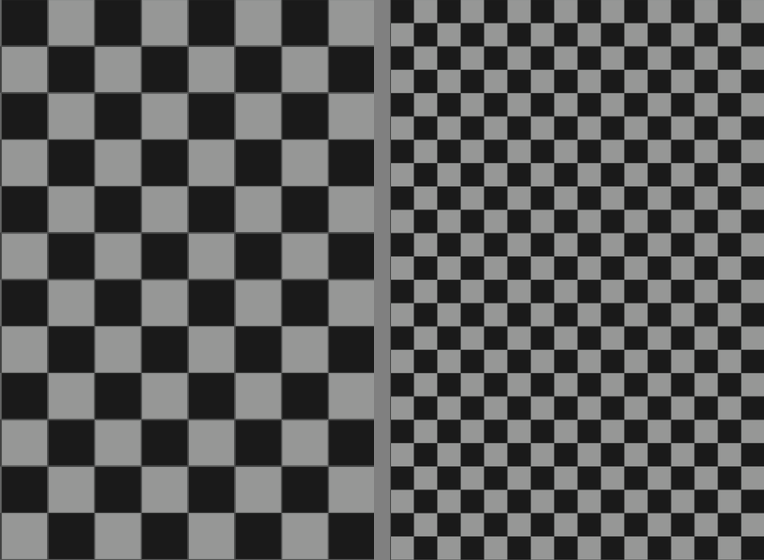
Left: one tile. Right: repeated 2 by 2.
Reproduce this pattern procedurally as a WebGL 2 fragment shader.

```glsl
#version 300 es
precision highp float;
// Two-tone checkerboard with thin grey joints of alternating strength, seamless.

#define GRID vec2(8.0, 12.0)         // cells across and down (multiples of 4)
#define GRID_SHIFT vec2(0.024, 0.010) // grid offset, in cells
#define JOINT_WIDTH 0.034            // joint width, in cells
#define WEAK_COLUMN 0.75             // strength of the weaker vertical joints
#define WEAK_ROW 0.25                // strength of the weaker horizontal joints
#define LIGHT_COLOR vec3(0.588, 0.594, 0.590)
#define DARK_COLOR vec3(0.100, 0.100, 0.100)
#define JOINT_COLOR vec3(0.310, 0.314, 0.312)

uniform vec2 u_resolution;
out vec4 fragColor;

void main() {
    vec2 cell = gl_FragCoord.xy / u_resolution * GRID - GRID_SHIFT;
    vec2 pixel = GRID / u_resolution;

    // Nearest joint on each axis and the signed distance to it
    vec2 joint = floor(cell + 0.5);
    vec2 dist = cell - joint;

    // Antialiased checker: the product of two smoothed square waves
    vec2 parity = 1.0 - 2.0 * mod(joint, 2.0);
    vec2 wave = parity * clamp(2.0 * dist / pixel, -1.0, 1.0);
    float light = 0.5 + 0.5 * wave.x * wave.y;
    vec3 color = mix(DARK_COLOR, LIGHT_COLOR, light);

    // Joints come in pairs of strong and weak, repeating every four cells
    vec2 phase = mod(joint, 4.0);
    vec2 strength = vec2(mix(1.0, WEAK_COLUMN, step(1.5, phase.x)),
                         mix(WEAK_ROW, 1.0, step(1.5, phase.y)));
    vec2 coverage = clamp((0.5 * JOINT_WIDTH - abs(dist)) / pixel + 0.5, 0.0, 1.0);
    vec2 line = coverage * strength;
    color = mix(color, JOINT_COLOR, max(line.x, line.y));

    fragColor = vec4(color, 1.0);
}
```
